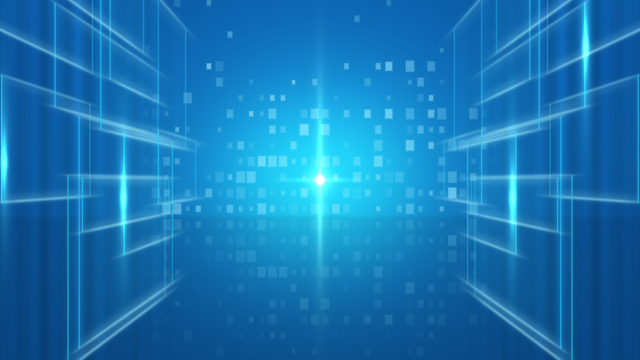
Write a Shadertoy shader that draws this background.

```glsl
const vec3 EDGE_BLUE = vec3(0.035, 0.305, 0.575);
const vec3 MID_BLUE = vec3(0.085, 0.58, 0.87);
const vec3 CORE_CYAN = vec3(0.14, 0.88, 0.99);
const vec3 LINE_CYAN = vec3(0.16, 0.78, 0.96);
const vec3 PALE_CYAN = vec3(0.62, 0.93, 1.0);
const float FLOOR_Y = -0.102;
const int PANEL_COUNT = 11;

// Wall panels: outer x, inner x, lower slope, upper slope
const vec4 PANELS[PANEL_COUNT] = vec4[PANEL_COUNT](
    vec4(0.884, 0.639, -0.07, 0.33),
    vec4(0.669, 0.41, -0.70, 0.265),
    vec4(0.70, 0.43, -0.75, 0.02),
    vec4(0.736, 0.45, 0.275, 0.67),
    vec4(0.95, 0.632, 0.47, 1.20),
    vec4(0.609, 0.373, 0.23, 1.13),
    vec4(0.583, 0.449, 0.48, 1.30),
    vec4(0.544, 0.41, -0.38, 0.25),
    vec4(0.449, 0.345, -0.15, 0.31),
    vec4(0.847, 0.49, 0.72, 1.40),
    vec4(0.66, 0.42, -0.22, 0.01));

float hash(vec2 cell) {
    vec3 q = fract(vec3(cell.xyx) * 0.1031);
    q += dot(q, q.yzx + 33.33);
    return fract((q.x + q.y) * q.z);
}

float gradientNoise(float x) {
    float cell = floor(x), f = x - cell;
    float left = (hash(vec2(cell, 7.0)) * 2.0 - 1.0) * f;
    float right = (hash(vec2(cell + 1.0, 7.0)) * 2.0 - 1.0) * (f - 1.0);
    return 2.0 * mix(left, right, f * f * (3.0 - 2.0 * f));
}

float bell(float d, float width) {
    return exp(-d * d / (width * width));
}

float boxMask(vec2 p, vec2 halfSize, float blur) {
    vec2 d = abs(p) - halfSize;
    return smoothstep(blur, -blur, max(d.x, d.y));
}

float span(float x, float lo, float hi, float blur) {
    return smoothstep(lo - blur, lo + blur, x) * smoothstep(hi + blur, hi - blur, x);
}

vec3 backdrop(vec2 p) {
    float r = length(p * vec2(0.95, 1.15));
    vec3 color = mix(EDGE_BLUE, MID_BLUE, bell(r, 0.48));
    color = mix(color, CORE_CYAN, 0.95 * bell(r, 0.24));
    return color * (1.0 + 0.16 * p.y);
}

// Random tiles above the floor, with a faint mirror image below it
float tiles(vec2 p, float pixel) {
    vec2 pitch = vec2(0.0294, 0.044);
    float height = abs(p.y - FLOOR_Y);
    vec2 grid = vec2(p.x, height) / pitch;
    vec2 cell = floor(grid);
    vec2 local = (grid - cell - 0.5) * pitch;
    float density = mix(0.78, 0.04, clamp(cell.y / 12.0, 0.0, 1.0));
    float present = step(hash(cell + 41.0), density);
    float size = mix(0.004, 0.0125, hash(cell + 83.0));
    float shine = mix(0.12, 0.62, pow(hash(cell + 127.0), 1.6));
    float fade = p.y > FLOOR_Y ? 1.0 : 0.38 * exp(-height * 2.2);
    return present * shine * fade * boxMask(local, size * vec2(1.0, 1.3), pixel)
         * smoothstep(0.51, 0.38, abs(p.x));
}

// x: fill, y: thin upright edges, z: bright receding edges
vec3 wallPanel(vec2 p, vec4 panel, float pixel) {
    float lower = p.y - panel.z * p.x;
    float upper = p.y - panel.w * p.x;
    float inX = span(p.x, panel.y, panel.x, pixel);
    float inY = smoothstep(-pixel, pixel, lower) * smoothstep(pixel, -pixel, upper);
    float thin = max(pixel * 0.7, 0.0022);
    float upright = bell(p.x - panel.x, thin) + 0.6 * bell(p.x - panel.y, thin)
                  + 0.15 * bell(p.x - panel.x, 0.012);
    float low = lower * inversesqrt(1.0 + panel.z * panel.z);
    float high = upper * inversesqrt(1.0 + panel.w * panel.w);
    float receding = bell(low, 0.0045) + 0.35 * bell(low - 0.008, 0.014)
                   + 0.7 * bell(high, 0.004) + 0.2 * bell(high + 0.008, 0.014);
    return vec3(inX * inY, upright * inY, receding * span(p.x, panel.y, panel.x, 0.055));
}

float verticalFlare(vec2 p, vec2 center) {
    vec2 d = p - center;
    return bell(d.x, 0.007) * bell(d.y, 0.075) + 0.35 * bell(d.x, 0.016) * bell(d.y, 0.22)
         + 0.7 * bell(length(d * vec2(1.0, 0.4)), 0.009);
}

void mainImage(out vec4 fragColor, in vec2 fragCoord) {
    vec2 p = (fragCoord - 0.5 * iResolution.xy) / iResolution.y;
    vec2 side = vec2(abs(p.x), p.y);
    float pixel = 1.0 / iResolution.y;
    vec3 color = backdrop(p);

    // Floor shade and tiles
    color *= 1.0 - 0.07 * smoothstep(FLOOR_Y + 0.008, FLOOR_Y - 0.008, p.y);
    color = mix(color, PALE_CYAN, tiles(p, pixel));

    // Soft curtains and glass panels on both walls
    float wall = smoothstep(0.36, 0.5, side.x);
    color *= 1.0 + 0.14 * wall * gradientNoise(side.x * 32.0);
    for (int i = 0; i < PANEL_COUNT; i++) {
        vec3 glass = wallPanel(side, PANELS[i], pixel);
        color = mix(color, LINE_CYAN, clamp(0.035 * glass.x + 0.6 * glass.y, 0.0, 1.0));
        color = mix(color, PALE_CYAN, clamp(0.45 * glass.z, 0.0, 0.7));
    }

    // Wall flares
    float flare = verticalFlare(p, vec2(-0.877, 0.049)) + verticalFlare(p, vec2(-0.546, -0.049))
                + verticalFlare(p, vec2(0.738, 0.373)) + verticalFlare(p, vec2(0.535, -0.049));
    color += flare * vec3(0.22, 0.58, 0.48);

    // Central star
    float star = bell(p.x, 0.007) * bell(p.y, 0.20) + 0.7 * bell(p.y, 0.006) * bell(p.x, 0.08)
               + 0.35 * bell(p.x, 0.02) * bell(p.y, 0.34);
    color += star * vec3(0.22, 0.25, 0.14);
    color += vec3(1.0, 0.75, 0.6) * bell(length(p), 0.011) + vec3(0.25, 0.2, 0.1) * bell(length(p), 0.035);
    fragColor = vec4(clamp(color, 0.0, 1.0), 1.0);
}
```
